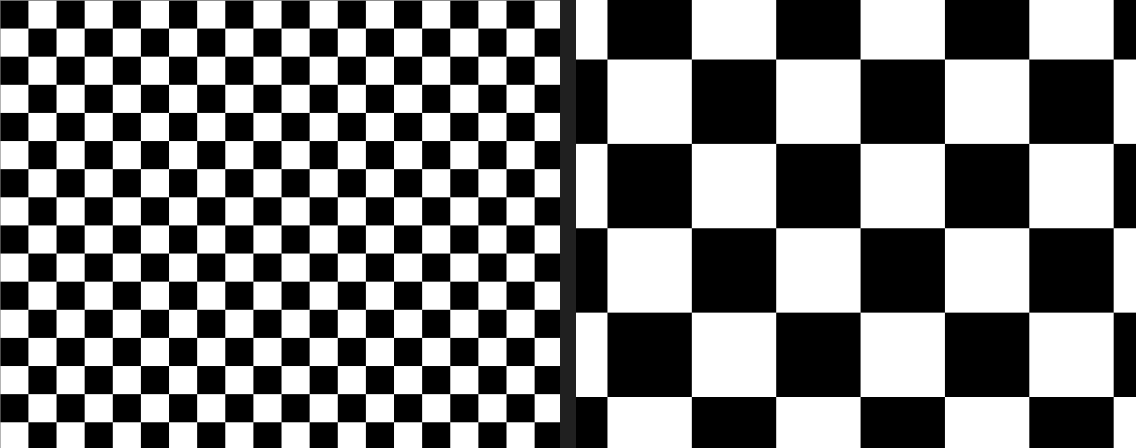
Left, the full canvas; right, a detail of the centre.
Write a Shadertoy shader that draws this pattern.

```glsl
// Black and white checkerboard of square cells, counted from the top left corner.
// Each axis is a box-filtered square wave; the product of the two waves
// gives the cell colour with edges one pixel wide at any size.

#define CELLS_DOWN   15.93                // cells in the canvas height
#define GRID_OFFSET  vec2(0.0104, 0.0155) // grid inset from top left, in cells
#define DARK_COLOR   vec3(0.0)
#define LIGHT_COLOR  vec3(1.0)

// Square wave per axis: +1 on even cells, -1 on odd ones, smoothed over filterWidth
vec2 squareWave(vec2 cellPos, float filterWidth) {
    vec2 edgeDistance = 0.5 - abs(mod(cellPos + 0.5, 2.0) - 1.0);
    return clamp(2.0 * edgeDistance / filterWidth, -1.0, 1.0);
}

void mainImage(out vec4 fragColor, in vec2 fragCoord) {
    // Cell units, with y running down from the top edge
    float cellsPerPixel = CELLS_DOWN / iResolution.y;
    vec2 fromTopLeft = vec2(fragCoord.x, iResolution.y - fragCoord.y);
    vec2 cellPos = fromTopLeft * cellsPerPixel - GRID_OFFSET;

    // Equal parity on both axes makes a dark cell
    vec2 wave = squareWave(cellPos, cellsPerPixel);
    float darkness = 0.5 + 0.5 * wave.x * wave.y;

    fragColor = vec4(mix(LIGHT_COLOR, DARK_COLOR, darkness), 1.0);
}
```
